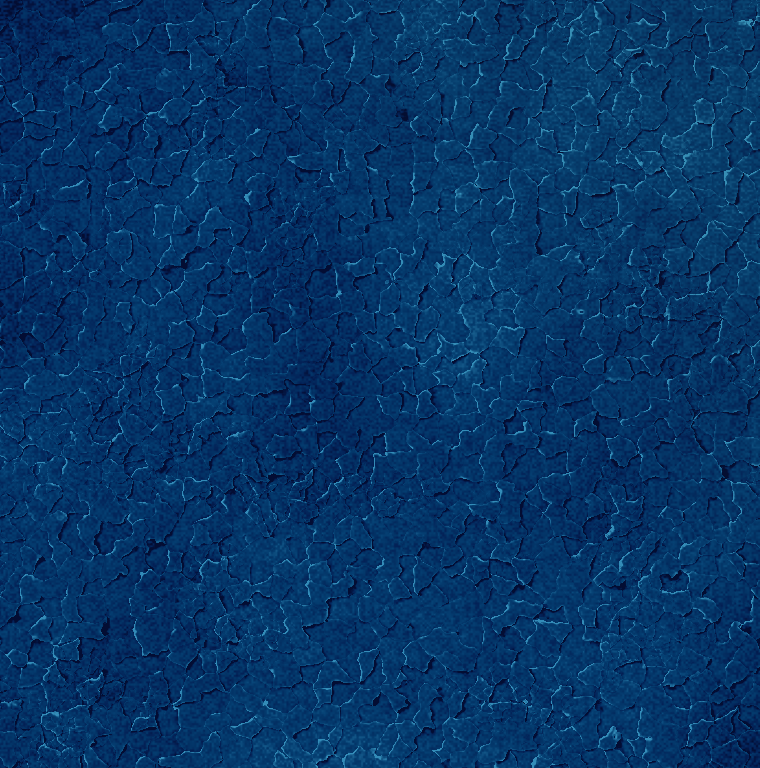
Reproduce this texture procedurally as a Shadertoy shader.

```glsl
// Deep blue plaster wall of cracked, overlapping paint flakes under raking light
#define FLAKES 37.0
#define CHIPS 78.0
#define WARP 0.36
#define RIM_GAIN 0.72
#define SHADOW_GAIN 0.80
#define GRAIN_SCALE 350.0
#define GRAIN_GAIN 0.40
#define CLOUD_GAIN 0.46
#define BASE_TONE 0.455
#define LIGHT vec2(-0.83, 0.56)

float hash(vec2 p) {
    return fract(sin(dot(p, vec2(127.1, 311.7))) * 43758.5453);
}

vec2 hash2(vec2 p) {
    return vec2(hash(p), hash(p + 37.3));
}

float noise(vec2 p) {
    vec2 i = floor(p), f = fract(p);
    f = f * f * (3.0 - 2.0 * f);
    return mix(mix(hash(i), hash(i + vec2(1, 0)), f.x),
               mix(hash(i + vec2(0, 1)), hash(i + vec2(1, 1)), f.x), f.y);
}

float fbm(vec2 p) {
    float sum = 0.0, gain = 0.5;
    for (int i = 0; i < 4; i++) {
        sum += gain * noise(p);
        p = mat2(1.6, 1.2, -1.2, 1.6) * p + 5.7;
        gain *= 0.5;
    }
    return sum;
}

// Bends straight cell borders into ragged, torn ones
vec2 ragged(vec2 p) {
    vec2 slow = vec2(noise(p * 0.7), noise(p * 0.7 + 41.0)) - 0.5;
    vec2 mid = vec2(noise(p * 2.1 + 13.0), noise(p * 2.1 + 71.0)) - 0.5;
    vec2 fine = vec2(noise(p * 5.0 + 23.0), noise(p * 5.0 + 57.0)) - 0.5;
    return p + WARP * (1.3 * slow + mid + 0.35 * fine);
}

// Signed relief of one flake layer: lit rims positive, cast shadows negative
float flakeRelief(vec2 p, float pixel) {
    float breakup = smoothstep(0.2, 0.75, noise(p * 2.6 + 9.0));
    p = ragged(p);
    vec2 cell = floor(p), local = fract(p);
    vec2 center = vec2(0), offset = vec2(0);
    float best = 9.0;
    for (int j = -1; j <= 1; j++)
    for (int i = -1; i <= 1; i++) {
        vec2 g = vec2(i, j);
        vec2 r = g + hash2(cell + g) - local;
        if (dot(r, r) < best) {
            best = dot(r, r);
            center = r;
            offset = g;
        }
    }

    // Nearest border and the flake beyond it
    vec2 id = cell + offset, other = id, normal = vec2(1, 0);
    float edge = 9.0;
    for (int j = -2; j <= 2; j++)
    for (int i = -2; i <= 2; i++) {
        vec2 g = offset + vec2(i, j);
        vec2 r = g + hash2(cell + g) - local;
        vec2 across = r - center;
        if (dot(across, across) > 0.0001) {
            vec2 n = normalize(across);
            float d = dot(0.5 * (r + center), n);
            if (d < edge) {
                edge = d;
                normal = n;
                other = cell + g;
            }
        }
    }

    // The higher flake catches light, the lower one lies in its shadow
    float rise = hash(id + 3.7) - hash(other + 3.7);
    float facing = max(dot(normal, LIGHT), 0.0);
    float soft = max(0.10, 1.5 * pixel);
    float rim = (1.0 - smoothstep(0.02, 0.02 + soft, edge))
              * smoothstep(-0.05, 0.35, rise) * (0.45 + 0.55 * facing);
    float reach = soft + 0.14 * max(-rise, 0.0);
    float shadow = (1.0 - smoothstep(0.03, 0.03 + reach, edge))
                 * smoothstep(0.0, 0.3, -rise) * (0.12 + 0.88 * facing);
    float face = 0.10 * (hash(id + 8.1) - 0.5) - 0.08 * dot(center, LIGHT);
    return face + RIM_GAIN * rim * (0.3 + 0.8 * breakup)
         - SHADOW_GAIN * shadow * (0.5 + 0.5 * breakup);
}

// Paint ramp from shadow to glint
vec3 paint(float tone) {
    vec3 color = mix(vec3(0.01, 0.05, 0.20), vec3(0.01, 0.13, 0.34), clamp(tone * 5.0, 0.0, 1.0));
    color = mix(color, vec3(0.01, 0.20, 0.40), clamp(tone * 5.0 - 1.0, 0.0, 1.0));
    color = mix(color, vec3(0.02, 0.25, 0.45), clamp(tone * 5.0 - 2.0, 0.0, 1.0));
    color = mix(color, vec3(0.08, 0.35, 0.54), clamp(tone * 5.0 - 3.0, 0.0, 1.0));
    return mix(color, vec3(0.20, 0.55, 0.72), clamp(tone * 5.0 - 4.0, 0.0, 1.0));
}

void mainImage(out vec4 fragColor, in vec2 fragCoord) {
    vec2 uv = fragCoord / iResolution.y;
    vec2 frame = fragCoord / iResolution.xy;
    float pixel = 1.0 / iResolution.y;

    // Large flakes, with crumbled chips in patches
    float crumble = smoothstep(0.46, 0.64, fbm(uv * 11.0 + 17.0));
    float relief = flakeRelief(uv * FLAKES, pixel * FLAKES)
                 + 0.55 * crumble * flakeRelief(uv * CHIPS + 11.0, pixel * CHIPS);

    // Cloudy pigment, darker toward the left and the corners
    float cloud = CLOUD_GAIN * (fbm(uv * 5.0 + 2.0) - 0.47);
    float falloff = 0.08 * smoothstep(0.0, 0.4, frame.x) - 0.07
                  - 0.12 * smoothstep(0.5, 0.72, length(frame - 0.5));
    float grain = GRAIN_GAIN * (noise(uv * GRAIN_SCALE) - 0.5);

    vec3 color = paint(BASE_TONE + relief + cloud + falloff + grain);
    float dusty = smoothstep(0.9, 1.9, frame.x + frame.y);
    fragColor = vec4(color + dusty * vec3(0.012, 0.008, -0.015), 1.0);
}
```
